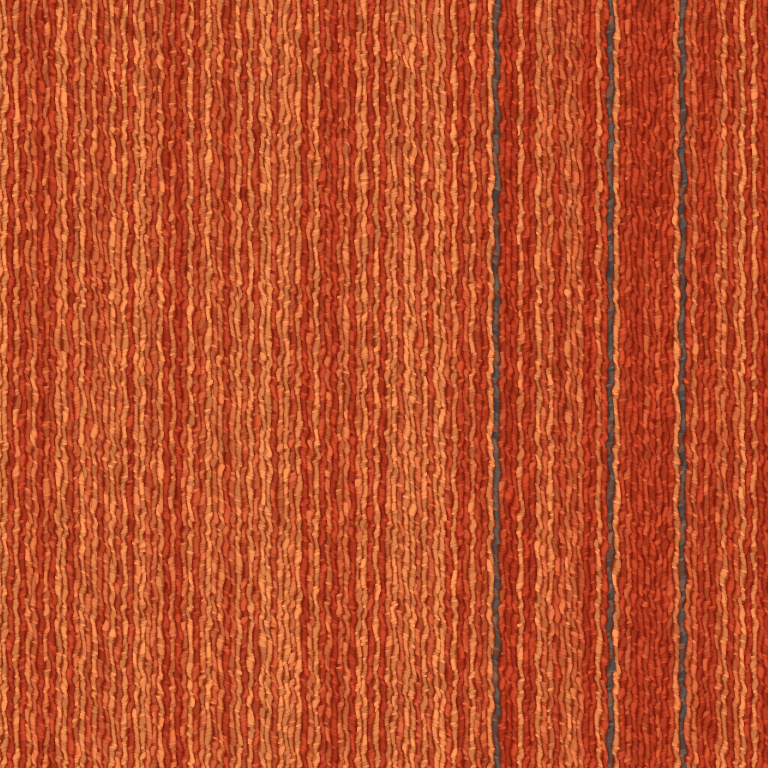
This texture is drawn by a WebGL 2 fragment shader. Its source:

```glsl
#version 300 es
// Loop-pile carpet: 128 upright yarn rows in red and orange with three slate rows.
precision highp float;
uniform vec2 u_resolution;
out vec4 fragColor;

float hash(vec2 p) {
  vec3 q = fract(vec3(p.xyx) * vec3(0.1031, 0.1030, 0.0973));
  q += dot(q, q.yzx + 33.33);
  return fract((q.x + q.y) * q.z);
}

// Share of orange yarn across the width: broad bands, redder on the right.
float orangeShare(float x) {
  float base = mix(0.56, 0.37, smoothstep(0.61, 0.68, x));
  return base + 0.10 * sin(31.0 * x - 2.77);
}

vec3 carpet(vec2 uv) {
  // Yarn row, swaying unevenly along its length
  float x = uv.x * 128.0 - 0.25;
  x += 0.16 * sin(uv.y * 83.0 + 3.0 * sin(uv.x * 47.0));
  x += 0.14 * sin(uv.y * 197.0 + uv.x * 230.0 + 2.0 * sin(uv.y * 61.0));
  float row = floor(x);
  float seed = hash(vec2(row, 7.0));
  float across = fract(x) - 0.5;

  // Slanted loops of uneven length stacked along the row
  float slant = seed > 0.4 ? 0.7 : -0.5;
  float along = uv.y * 158.0 + seed * 9.0 + slant * across
              + 0.5 * sin(uv.y * 271.0 + row * 2.4) + 0.4 * sin(uv.y * 118.0 + row * 5.1);
  float loopId = floor(along);
  float tone = hash(vec2(row, loopId));
  float stray = hash(vec2(loopId, row + 190.0));
  vec2 p = vec2(across + 0.34 * (stray - 0.5), (fract(along) - 0.5) * 0.62);
  float crown = 1.0 - smoothstep(0.08, 0.60 + 0.12 * tone, length(p));

  // Yarn choice: evenly interleaved rows, softened by stray loops and slow fading
  float order = mix(fract(row * 0.618034), hash(vec2(row, 31.0)), 0.35);
  float pick = orangeShare(uv.x) - order;
  pick += 0.16 * (stray - 0.5) + 0.06 * sin(uv.y * 9.0 + seed * 30.0);
  pick += 0.06 * (0.5 - uv.y);
  float orange = smoothstep(-0.27, 0.27, pick);
  vec3 yarn = mix(vec3(0.68, 0.21, 0.11), vec3(0.86, 0.49, 0.28), orange);

  // Three slate accent rows, broken by warm fibres
  bool accent = row == 82.0 || row == 101.0 || row == 113.0;
  if (accent) yarn = mix(vec3(0.31, 0.27, 0.26), vec3(0.50, 0.28, 0.20), stray * stray);

  // Dark valleys between loops, lit crowns
  vec3 valley = mix(vec3(0.50, 0.10, 0.04), vec3(0.56, 0.18, 0.07), orange);
  if (accent) valley = vec3(0.33, 0.17, 0.13);
  vec3 color = mix(valley, yarn, min(1.0, crown * 1.4));
  color *= 0.91 + 0.18 * tone;
  return color + vec3(0.10, 0.09, 0.06) * crown * crown * tone;
}

void main() {
  // Average of 3 x 3 samples keeps the fine loops smooth
  vec3 sum = vec3(0.0);
  for (int i = 0; i < 9; i++) {
    vec2 offset = (vec2(i % 3, i / 3) - 1.0) / 3.0;
    sum += carpet((gl_FragCoord.xy + offset) / u_resolution);
  }
  fragColor = vec4(sum / 9.0, 1.0);
}
```
